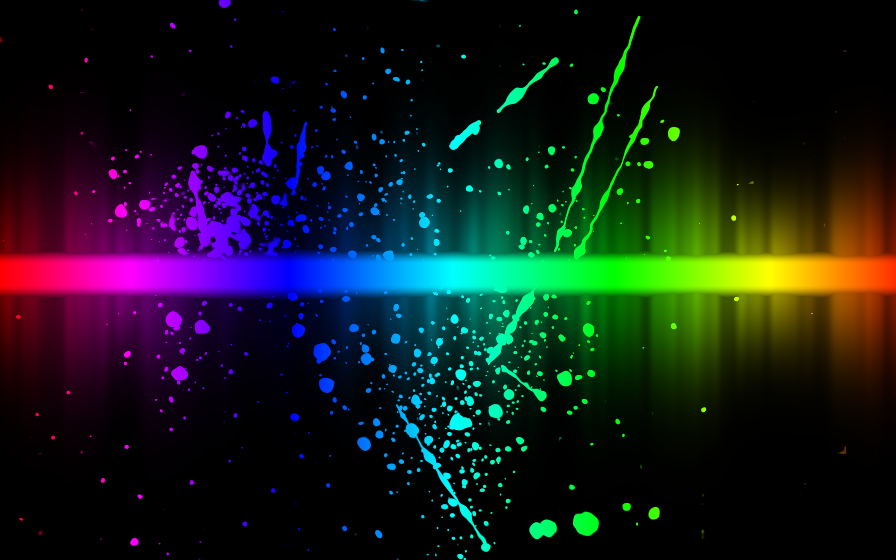
This background is drawn by a Shadertoy shader. Its source:

```glsl
#define BAND_Y 0.51
#define BAND_CORE 0.018
#define BAND_EDGE 0.056
#define GLOW_REACH 0.15
#define GLOW_LEVEL 0.78
#define JET_WIDTH 0.0022
#define BEAD_SIZE 0.0085
#define BEADS 4
#define WOBBLE 0.005

// Thrown streaks of paint: start.xy, end.xy
const vec4 JETS[10] = vec4[](
    vec4(1.140, 0.969, 0.990, 0.552), vec4(0.958, 0.490, 0.873, 0.352),
    vec4(1.173, 0.844, 1.031, 0.542), vec4(0.708, 0.275, 0.869, 0.025),
    vec4(0.890, 0.802, 0.994, 0.892), vec4(0.808, 0.740, 0.854, 0.781),
    vec4(0.896, 0.344, 0.969, 0.292), vec4(0.546, 0.781, 0.525, 0.656),
    vec4(0.475, 0.796, 0.479, 0.708), vec4(0.344, 0.690, 0.365, 0.590));

// Large drops: centre.xy, radius
const vec3 DROPS[14] = vec3[](
    vec3(0.402, 0.996, 0.011), vec3(0.310, 0.429, 0.015), vec3(0.531, 0.410, 0.012),
    vec3(0.575, 0.371, 0.016), vec3(0.650, 0.208, 0.012), vec3(1.046, 0.065, 0.022),
    vec3(0.958, 0.053, 0.014), vec3(0.979, 0.056, 0.015), vec3(1.008, 0.323, 0.014),
    vec3(1.169, 0.083, 0.010), vec3(1.119, 0.094, 0.008), vec3(0.202, 0.690, 0.008),
    vec3(0.819, 0.246, 0.015), vec3(0.846, 0.769, 0.010));

// Clouds of fine spray: centre.xy, spread.xy, and their density
const vec4 CLOUDS[8] = vec4[](
    vec4(0.42, 0.63, 0.14, 0.10), vec4(0.77, 0.29, 0.12, 0.10),
    vec4(0.93, 0.40, 0.11, 0.10), vec4(0.83, 0.13, 0.07, 0.13),
    vec4(0.69, 0.66, 0.09, 0.18), vec4(0.33, 0.38, 0.06, 0.09),
    vec4(1.00, 0.63, 0.10, 0.11), vec4(0.62, 0.47, 0.42, 0.38));
const float DENSITY[8] = float[](0.85, 0.55, 0.50, 0.35, 0.25, 0.28, 0.22, 0.07);

float hash(vec2 p) {
    vec3 q = fract(p.xyx * 0.1031);
    q += dot(q, q.yzx + 33.33);
    return fract((q.x + q.y) * q.z);
}

float noise(vec2 p) {
    vec2 i = floor(p), f = fract(p);
    f = f * f * (3.0 - 2.0 * f);
    return mix(mix(hash(i), hash(i + vec2(1, 0)), f.x),
               mix(hash(i + vec2(0, 1)), hash(i + vec2(1, 1)), f.x), f.y);
}

vec3 spectrum(float x) {
    float hue = 1.0 - 0.97 * x - 0.025 * smoothstep(0.0, 0.14, x) * (1.0 - smoothstep(0.14, 0.8, x));
    return clamp(abs(mod(hue * 6.0 + vec3(0, 4, 2), 6.0) - 3.0) - 1.0, 0.0, 1.0);
}

float sprayDensity(vec2 p) {
    float sum = 0.0;
    for (int i = 0; i < 8; i++) {
        vec2 q = (p - CLOUDS[i].xy) / CLOUDS[i].zw;
        sum += DENSITY[i] * exp(-dot(q, q));
    }
    return sum;
}

// One droplet per cell of a turned grid
float spray(vec2 p, float cell, float angle) {
    mat2 turn = mat2(cos(angle), sin(angle), -sin(angle), cos(angle));
    vec2 q = turn * p / cell, id = floor(q), seed = id + 200.0 * angle;
    float size = hash(seed + 7.3);
    float radius = mix(0.09, 0.33, size * size);
    vec2 offset = (vec2(hash(seed + 1.7), hash(seed + 4.1)) - 0.5) * (1.0 - 2.0 * radius);
    vec2 centre = id + 0.5 + offset;
    float present = step(hash(seed), sprayDensity(transpose(turn) * centre * cell));
    return mix(1.0, (length(q - centre) - radius) * cell, present);
}

// Thin line swollen by beads, tapering at both ends
float jet(vec2 p, vec4 line, float seed) {
    vec2 along = line.zw - line.xy;
    float t = clamp(dot(p - line.xy, along) / dot(along, along), 0.0, 1.0);
    float width = JET_WIDTH * (0.6 + 0.8 * noise(vec2(t * 14.0, seed)));
    for (int k = 0; k < BEADS; k++) {
        float spot = (float(k) + hash(vec2(k, seed))) / float(BEADS);
        float gap = (t - spot) * length(along) / 0.013;
        width += BEAD_SIZE * hash(vec2(seed, k + 9)) * exp(-gap * gap);
    }
    return length(p - line.xy - along * t) - width;
}

void mainImage(out vec4 fragColor, in vec2 fragCoord) {
    vec2 uv = fragCoord / iResolution.xy;
    vec2 p = uv * vec2(1.6, 1.0);
    float pixel = 1.0 / iResolution.y;
    float height = abs(p.y - BAND_Y);

    // Bright band and the vertical curtains around it
    float band = 1.0 - smoothstep(BAND_CORE, BAND_EDGE, height);
    float folds = 0.55 * noise(vec2(p.x * 26.0, 3.0)) + 0.45 * noise(vec2(p.x * 65.0, 8.0));
    float reach = GLOW_REACH * mix(0.75, 1.2, noise(vec2(p.x * 18.0, 15.0)));
    float dip = (p.x - 0.5) / 0.13;
    float level = GLOW_LEVEL * (0.75 + 0.25 * smoothstep(0.9, 1.4, p.x)) * (1.0 - 0.75 * exp(-dip * dip));
    float glow = level * mix(0.35, 1.1, folds) * exp(-height * height / (reach * reach));

    // Paint: edges are roughened by warping the plane
    vec2 q = p + WOBBLE * (vec2(noise(p * 75.0), noise(p * 75.0 + 40.0)) - 0.5);
    float paint = min(spray(q, 0.015, 0.4), spray(q, 0.024, 1.1));
    paint = min(paint, spray(q, 0.042, 2.0));
    for (int i = 0; i < 10; i++) paint = min(paint, jet(q, JETS[i], float(i) + 2.0));
    for (int i = 0; i < 14; i++) paint = min(paint, length(q - DROPS[i].xy) - DROPS[i].z);

    // Ragged splash rising from the band
    vec2 s = (p - vec2(0.41, 0.595)) / vec2(0.13, 0.085);
    float ragged = 0.6 * noise(q * vec2(55.0, 42.0)) + 0.4 * noise(q * 110.0);
    paint = min(paint, 0.015 * (0.95 - 0.5 * exp(-dot(s, s)) - ragged));

    float cover = 1.0 - smoothstep(-0.7 * pixel, 0.7 * pixel, paint);
    fragColor = vec4(spectrum(uv.x) * max(max(band, glow), cover), 1.0);
}
```
